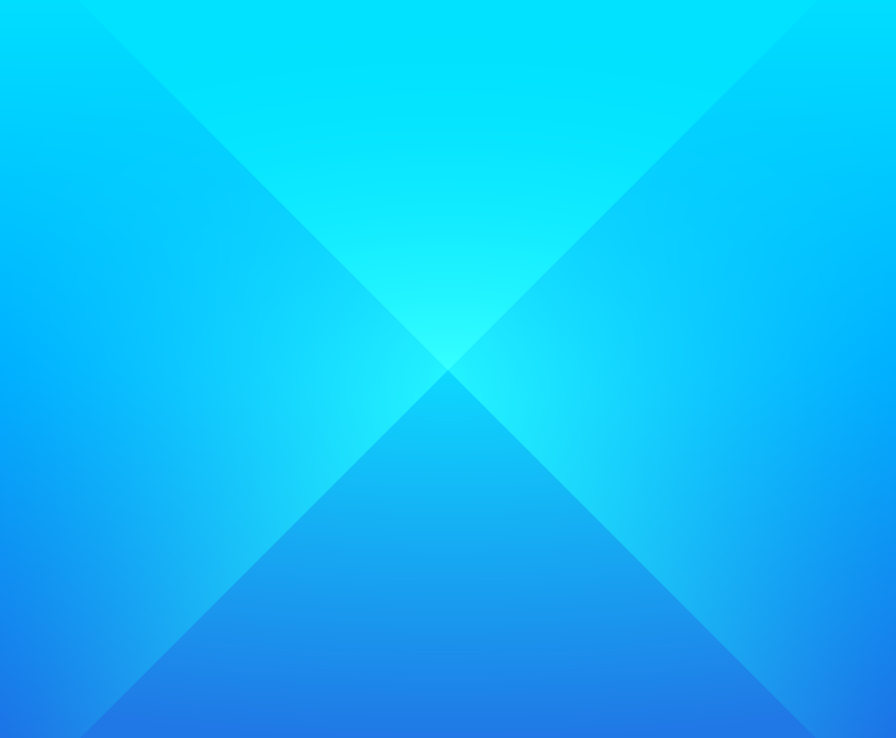
Reproduce this background procedurally as a WebGL 1 fragment shader.

```glsl
precision highp float;

uniform vec2 u_resolution;

// Vertical fade of the side panels, warmed by a glow near the apex
vec3 sidePanel(vec2 p) {
  vec3 base = mix(vec3(0.0, 0.69, 1.0), vec3(0.0, 0.87, 1.0), clamp(p.y * 2.0, 0.0, 1.0));
  base = mix(base, vec3(0.11, 0.45, 0.90), clamp(-p.y * 2.0, 0.0, 1.0));
  float glow = 0.93 * pow(max(1.0 - abs(p.x) / 0.61, 0.0), 1.15);
  glow *= 1.0 - smoothstep(-0.06, 0.46, p.y);
  return mix(base, vec3(0.15, 0.98, 1.0), glow);
}

// Bright upper panel, lightest at the apex
vec3 topPanel(vec2 p) {
  float reach = length(p * vec2(0.5, 1.0));
  float glow = pow(max(1.0 - 2.0 * reach, 0.0), 2.0);
  return mix(vec3(0.0, 0.885, 1.0), vec3(0.21, 1.0, 1.0), glow);
}

// Darker lower panel, deepening away from the apex
vec3 bottomPanel(vec2 p) {
  float depth = length(p * vec2(0.35, 1.0));
  return mix(vec3(0.05, 0.85, 1.0), vec3(0.125, 0.47, 0.90), min(depth * 2.0, 1.0));
}

void main() {
  vec2 p = (gl_FragCoord.xy - 0.5 * u_resolution) / u_resolution.y;
  p.y += 0.0016;
  float soft = 1.0 / u_resolution.y;

  // Diagonal edges meeting at the apex
  float top = smoothstep(-soft, soft, p.y - abs(p.x));
  float bottom = smoothstep(-soft, soft, -p.y - abs(p.x));

  vec3 color = sidePanel(p);
  color = mix(color, topPanel(p), top);
  color = mix(color, bottomPanel(p), bottom);
  gl_FragColor = vec4(color, 1.0);
}
```
